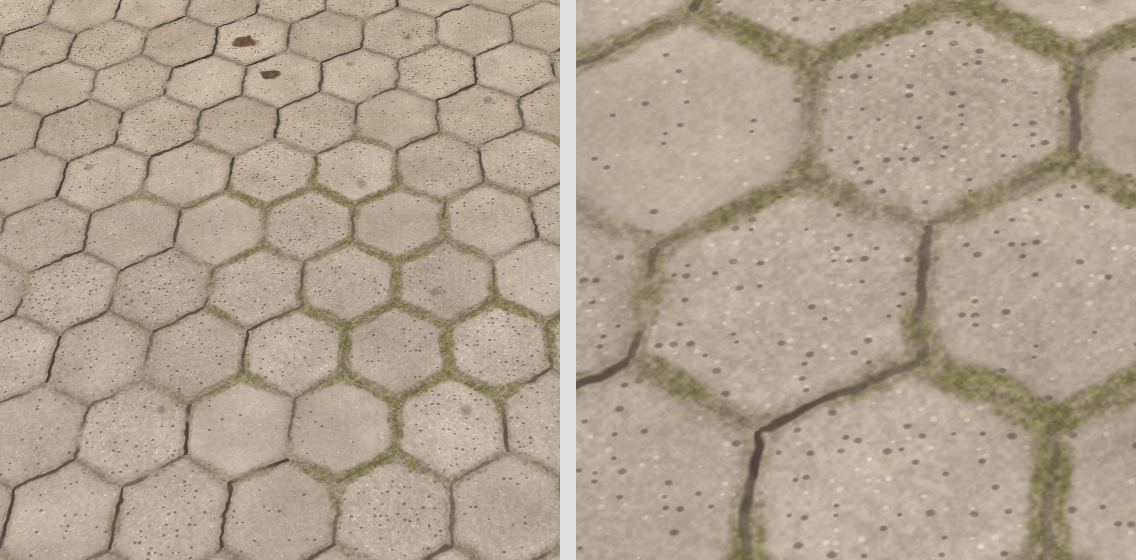
Left, the full canvas; right, a detail of the centre.
Reproduce this texture procedurally as a three.js fragment shader.

```glsl
// Weathered hexagonal concrete pavers in perspective, with cracked and mossy joints.
#define JITTER 0.07
#define JOINT_HALF 0.042
#define CRACK_HALF 0.016
#define CORNER_ROUND 0.05
#define ROW_STEP 0.866
#define PIT_GRID 19.0
#define STONE vec3(0.72, 0.67, 0.61)
#define SAND vec3(0.61, 0.565, 0.48)
#define CRACK vec3(0.27, 0.23, 0.20)
#define MOSS vec3(0.49, 0.47, 0.31)
#define LEAF vec3(0.36, 0.25, 0.18)

varying vec2 vUv;

float hash(vec2 q) {
  return fract(sin(dot(q, vec2(127.1, 311.7))) * 43758.5);
}

vec2 hash2(vec2 q) {
  return vec2(hash(q), hash(q + 57.3));
}

float noise(vec2 q) {
  vec2 i = floor(q), f = fract(q);
  f = f * f * (3.0 - 2.0 * f);
  return mix(mix(hash(i), hash(i + vec2(1, 0)), f.x),
             mix(hash(i + vec2(0, 1)), hash(i + vec2(1, 1)), f.x), f.y);
}

float fbm(vec2 q) {
  return 0.55 * noise(q) + 0.3 * noise(q * 2.1 + 7.0) + 0.15 * noise(q * 4.3 + 3.0);
}

float smin(float a, float b, float k) {
  float h = max(k - abs(a - b), 0.0) / k;
  return min(a, b) - h * h * k * 0.25;
}

// Inverse perspective: canvas to paving columns and rows
vec2 groundPoint(vec2 s) {
  vec2 a = vec2(0.1982 + 0.005 * s.x, 0.0483 - 0.0669 * s.x);
  vec2 b = vec2(0.0035 + 0.005 * s.y, 0.1696 - 0.0669 * s.y);
  vec2 r = s - vec2(0.505, 0.082);
  vec2 uv = vec2(r.x * b.y - a.y * r.y, a.x * r.y - r.x * b.x) / (a.x * b.y - a.y * b.x);
  return uv * vec2(1.0, ROW_STEP);
}

// Lattice index close to p, offset by k
vec2 cellId(vec2 p, vec2 k) {
  float row = floor(p.y / ROW_STEP + 0.5) + k.y;
  return vec2(floor(p.x - 0.5 * mod(row, 2.0) + 0.5) + k.x, row);
}

vec2 cellCentre(vec2 id) {
  return vec2(id.x + 0.5 * mod(id.y, 2.0), id.y * ROW_STEP) + JITTER * (hash2(id) - 0.5);
}

// Scattered round spots; density is the share of grid cells filled
float spots(vec2 q, float density) {
  vec2 id = floor(q);
  vec2 c = 0.5 + 0.4 * (hash2(id + 11.0) - 0.5);
  float radius = 0.15 + 0.22 * hash(id + 31.0);
  float d = length((fract(q) - c) * vec2(1.0, 1.2));
  return step(hash(id + 5.0), density) * (1.0 - smoothstep(radius * 0.45, radius + 0.1, d));
}

float leaf(vec2 s, vec2 centre, vec2 size) {
  vec2 q = (s - centre) / size;
  return 1.0 - smoothstep(0.7, 1.1, length(q) + 0.6 * (noise(s * 110.0) - 0.5));
}

void main() {
  vec2 ground = groundPoint(vUv);
  vec2 p = ground + 0.035 * (vec2(noise(ground * 6.0), noise(ground * 6.0 + 40.0)) - 0.5)
                  + 0.022 * (vec2(noise(ground * 19.0), noise(ground * 19.0 + 80.0)) - 0.5);

  // Nearest paver
  vec2 id = vec2(0.0), centre = vec2(0.0);
  float nearest = 9.0;
  for (int j = -1; j <= 1; j++) for (int i = -1; i <= 1; i++) {
    vec2 n = cellId(p, vec2(i, j)), c = cellCentre(n);
    float d = length(p - c);
    if (d < nearest) { nearest = d; id = n; centre = c; }
  }

  // Distance to its joints: sharp for cracks, rounded for the rim
  float edge = 9.0, rim = 9.0, side = 0.0, edgeSeed = 0.0;
  for (int j = -1; j <= 1; j++) for (int i = -1; i <= 1; i++) {
    vec2 n = cellId(p, vec2(i, j)), c = cellCentre(n);
    if (length(n - id) < 0.5) continue;
    vec2 across = normalize(c - centre);
    float d = dot(0.5 * (c + centre) - p, across);
    rim = smin(rim, d, CORNER_ROUND);
    if (d < edge) { edge = d; side = dot(across, vec2(0.866, -0.5)); edgeSeed = hash(id + n); }
  }

  // Stone body: tone, grain, pits, pale grit and dark stains
  float tone = hash(id + 3.0), rough = hash(id + 19.0);
  float grain = 0.6 * noise(ground * 42.0) + 0.4 * noise(ground * 85.0) - 0.5;
  vec3 color = STONE + 0.045 * (tone - 0.5) + 0.13 * (fbm(ground * 2.6) - 0.5);
  color += grain * (0.08 + 0.07 * rough) + vec3(0.01, 0.0, -0.025) * smoothstep(0.3, 1.0, vUv.y);
  float pits = spots(ground * PIT_GRID, 0.05 + 0.22 * rough * rough);
  float grit = spots(ground * PIT_GRID * 1.3 + 9.0, 0.04 + 0.10 * rough);
  color *= 1.0 - 0.30 * pits;
  color += 0.09 * grit;
  vec2 stainAt = centre + 0.5 * (hash2(id + 71.0) - 0.5);
  float stain = step(0.84, hash(id + 43.0)) * (1.0 - smoothstep(0.02, 0.085, length(p - stainAt)));
  color *= 1.0 - 0.2 * stain;

  // Worn rim and sandy joint, widened by moss
  vec2 belt = vUv - vec2(0.66, 0.36);
  float growth = 0.62 * fbm(ground * 1.5 + 4.0) + 0.42 * exp(-5.0 * dot(belt, belt));
  float moss = smoothstep(0.46, 0.68, growth);
  float width = JOINT_HALF * (0.65 + 0.7 * noise(ground * 4.0 + 20.0)) + 0.03 * moss;
  float joint = 1.0 - smoothstep(width * 0.6, width + 0.022, rim);
  color *= 1.0 - 0.07 * (1.0 - smoothstep(0.03, 0.12, rim));
  color += 0.035 * smoothstep(0.1, 0.05, rim) * smoothstep(0.2, -0.7, side);
  vec3 filling = SAND + 0.22 * grain;
  float tufts = smoothstep(0.3, 0.65, 0.5 * noise(ground * 14.0) + 0.5 * noise(ground * 38.0));
  filling = mix(filling, MOSS + 0.25 * grain, moss * (0.3 + 0.65 * tufts));
  color = mix(color, filling, joint * (0.72 + 0.2 * moss));

  // Shadowed cracks, strongest on the right and lower right sides
  float facing = smoothstep(0.2, 0.8, abs(side));
  float broken = smoothstep(0.25, 0.6, noise(ground * 5.0 + 60.0) + 0.3 * edgeSeed);
  float strength = mix(0.22, 0.35 + 0.65 * edgeSeed, facing) * broken * (1.0 - 0.65 * moss);
  float crackHalf = CRACK_HALF * (0.6 + 0.8 * noise(ground * 9.0 + 30.0));
  float crack = 1.0 - smoothstep(crackHalf * 0.5, crackHalf + 0.012, edge);
  color = mix(color, CRACK, crack * strength);

  // Fallen leaves
  float litter = max(leaf(vUv, vec2(0.434, 0.925), vec2(0.026, 0.011)),
                     leaf(vUv, vec2(0.483, 0.866), vec2(0.020, 0.008)));
  color = mix(color, LEAF + 0.2 * grain, 0.85 * litter);

  gl_FragColor = vec4(clamp(color, 0.0, 1.0), 1.0);
}
```
